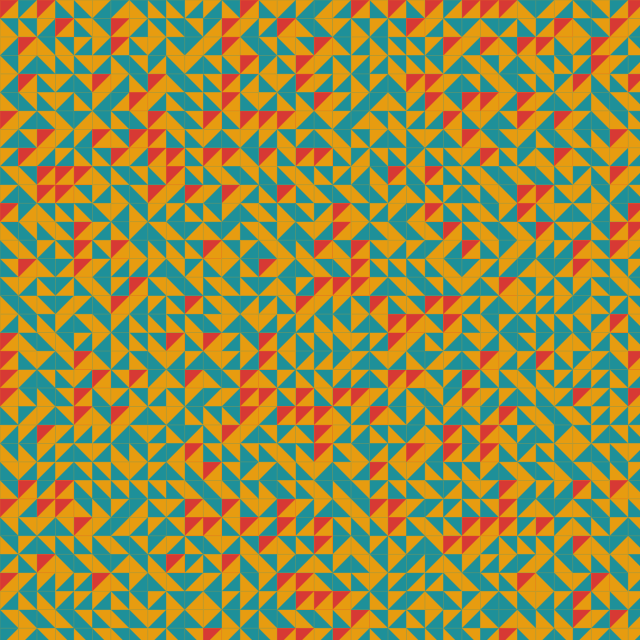
Write a Shadertoy shader that draws this pattern.

```glsl
// Truchet mosaic: square tiles split on a diagonal, turned at random, some tinted red.
const float TILES = 34.64;        // tiles across the canvas, counted from the top left
const float RED_SHARE = 0.17;     // share of tiles with a red triangle
const float SEAM_HALF = 0.018;    // half width of the hairline between tiles, in tiles
const float SEAM_STRENGTH = 0.6;  // how far the hairline blends the two tile colours
const vec3 OCHRE = vec3(0.905, 0.612, 0.062);
const vec3 TEAL = vec3(0.118, 0.565, 0.600);
const vec3 RED = vec3(0.845, 0.225, 0.205);

float hash(vec2 p) {
    return fract(sin(dot(p, vec2(12.9898, 78.233))) * 43758.5453);
}

void mainImage(out vec4 fragColor, in vec2 fragCoord) {
    // Tile grid anchored at the top left, y pointing down
    float pixel = TILES / iResolution.y;
    vec2 grid = vec2(fragCoord.x, iResolution.y - fragCoord.y) * pixel;
    vec2 tile = floor(grid);
    vec2 local = fract(grid);

    // One random value picks the filled corner; its lowest range is red
    float pick = hash(tile);
    float turn = floor(pick * 4.0);
    vec2 corner = vec2(mod(turn, 2.0), floor(turn * 0.5)) * 2.0 - 1.0;
    vec3 triangleColor = pick < RED_SHARE ? RED : TEAL;

    // Triangle on one side of the diagonal
    float diagonal = dot(local - 0.5, corner) * inversesqrt(2.0);
    float fill = smoothstep(-0.75 * pixel, 0.75 * pixel, diagonal);

    // Faint blended hairline along the tile borders
    vec2 border = min(local, 1.0 - local);
    float edge = min(border.x, border.y);
    float seam = clamp((SEAM_HALF - edge) / pixel + 0.5, 0.0, 1.0);
    fill = mix(fill, 0.5, seam * SEAM_STRENGTH);

    fragColor = vec4(mix(OCHRE, triangleColor, fill), 1.0);
}
```
